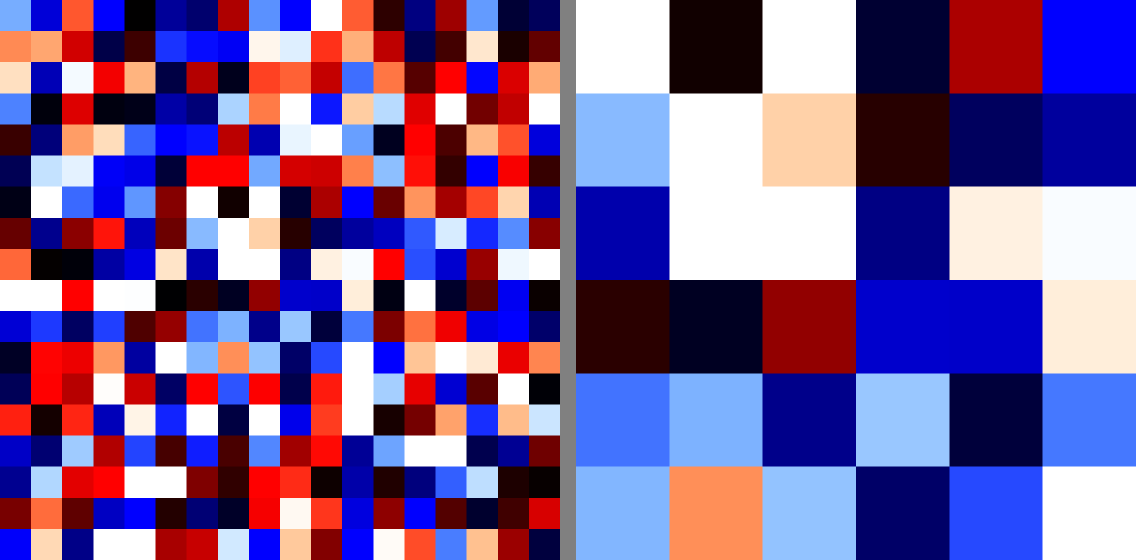
Left, the full canvas; right, a detail of the centre.
This texture is drawn by a Shadertoy shader. Its source:

```glsl
const int CELLS = 18;              // cells along the canvas height
const int SHUFFLE_ROUNDS = 6;
const uint SEED = 37u;
const float DARK_END = 0.50;       // tone where the hue reaches full strength
const float PURE_END = 0.56;       // tone where the hue starts to pale
const float WHITE_START = 0.91;    // tone where the hue has become white
const float PALE_CURVE = 1.3;      // pushes pale tones toward white
const float TINT_POWER = 3.5;      // lag of the weakest channel

uint hash(uint n) {
    n = n * 747796405u + 2891336453u;
    n = ((n >> ((n >> 28u) + 4u)) ^ n) * 277803737u;
    return (n >> 22u) ^ n;
}

int randomShift(int line, int salt) {
    return int(hash(uint(line) + hash(uint(salt) + SEED)) % uint(CELLS));
}

// Shears rows and columns at random: every cell gets a unique place
ivec2 shuffleCell(ivec2 cell) {
    for (int i = 0; i < SHUFFLE_ROUNDS; i++) {
        cell.x = (cell.x + randomShift(cell.y, 2 * i)) % CELLS;
        cell.y = (cell.y + randomShift(cell.x, 2 * i + 1)) % CELLS;
    }
    return cell;
}

// Black to pure red or blue, then through a pale tint to white
vec3 toneColor(float tone, bool warm) {
    float strong = clamp(tone / DARK_END, 0.0, 1.0);
    float pale = clamp((tone - PURE_END) / (WHITE_START - PURE_END), 0.0, 1.0);
    float green = 1.0 - pow(1.0 - pale, PALE_CURVE);
    float weak = 0.5 * (green + pow(green, TINT_POWER));
    return warm ? vec3(strong, green, weak) : vec3(weak, green, strong);
}

vec3 mosaic(vec2 uv) {
    ivec2 cell = ivec2(mod(floor(uv * float(CELLS)), float(CELLS)));
    ivec2 place = shuffleCell(cell);
    float rank = float(place.y * CELLS + place.x) + 0.5;
    return toneColor(rank / float(CELLS * CELLS), place.x % 2 == 0);
}

void mainImage(out vec4 fragColor, in vec2 fragCoord) {
    // Four samples per pixel smooth the cell edges
    vec3 color = vec3(0.0);
    for (int i = 0; i < 4; i++) {
        vec2 offset = vec2(i % 2, i / 2) * 0.5 - 0.25;
        color += 0.25 * mosaic((fragCoord + offset) / iResolution.y);
    }
    fragColor = vec4(color, 1.0);
}
```
